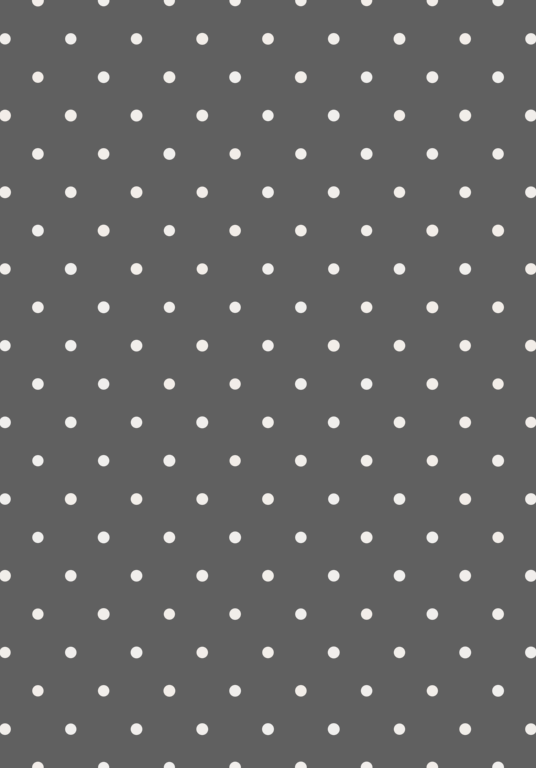
This pattern is drawn by a Shadertoy shader. Its source:

```glsl
// Small off-white polka dots on a flat charcoal ground, in staggered rows.
// Two rectangular lattices, offset by half a period in x and y, are drawn as
// soft circle distance fields; a hash varies each dot's warmth and size slightly.

const vec3 GROUND_COLOR = vec3(0.378, 0.378, 0.378);
const vec3 DOT_COOL = vec3(0.940, 0.937, 0.932);
const vec3 DOT_WARM = vec3(0.950, 0.930, 0.908);

// Lengths are fractions of the canvas height.
const vec2 PERIOD = vec2(0.0856, 0.09987);
const float DOT_RADIUS = 0.0075;
const float RADIUS_VARIATION = 0.00025;
const float EDGE_SOFTNESS = 0.0011;

float hash(vec2 p) {
    return fract(sin(dot(p, vec2(127.1, 311.7))) * 43758.5453);
}

// Blends one lattice of dots over the base colour; shift is in periods.
vec3 drawDots(vec3 base, vec2 p, vec2 shift, float pixel) {
    vec2 grid = p / PERIOD - shift;
    vec2 cell = round(grid);
    vec2 id = cell + shift;

    float radius = DOT_RADIUS + RADIUS_VARIATION * (2.0 * hash(id + 17.0) - 1.0);
    float dist = length((grid - cell) * PERIOD) - radius;
    float edge = max(EDGE_SOFTNESS, 0.6 * pixel);
    float coverage = 1.0 - smoothstep(-edge, edge, dist);

    vec3 dotColor = mix(DOT_COOL, DOT_WARM, hash(id));
    return mix(base, dotColor, coverage);
}

void mainImage(out vec4 fragColor, in vec2 fragCoord) {
    float pixel = 1.0 / iResolution.y;
    vec2 p = (fragCoord - 0.5 * iResolution.xy) * pixel;

    // Alternate rows: one set centred in x, the other centred in y.
    vec3 color = drawDots(GROUND_COLOR, p, vec2(0.0, 0.5), pixel);
    color = drawDots(color, p, vec2(0.5, 0.0), pixel);

    fragColor = vec4(color, 1.0);
}
```
